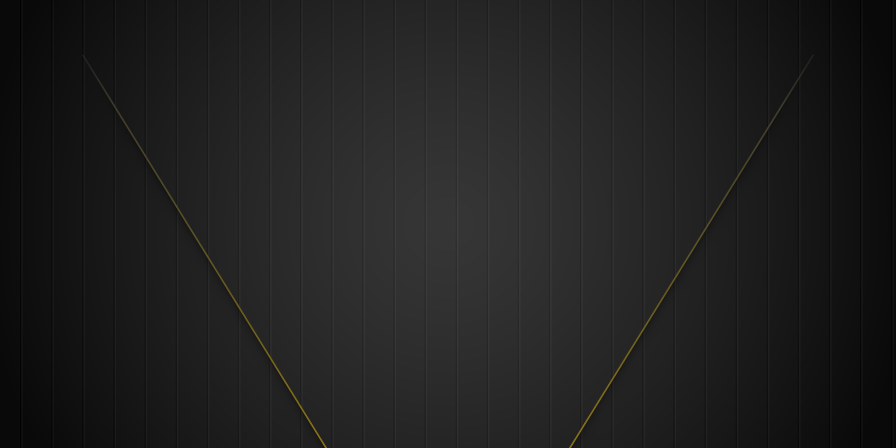
This background is drawn by a Shadertoy shader. Its source:

```glsl
const vec3 GLOW_COLOR = vec3(0.210, 0.210, 0.211);
const float GLOW_FALLOFF = 0.165;
const float GLOW_POWER = 1.3;
const float MIN_SHADE = 0.035;

const float PANEL_WIDTH = 0.069444;
const float PANEL_OFFSET = 0.0199;
const float SEAM_HALF_WIDTH = 0.0015;
const float SEAM_LIGHT = 0.032;
const float SEAM_DARK = 0.026;

const vec2 BEAM_TOP = vec2(0.815, 0.877);
const vec2 BEAM_BOTTOM = vec2(0.272, 0.0);
const float BEAM_HALF_WIDTH = 0.0019;
const vec3 BEAM_GOLD = vec3(0.52, 0.44, 0.09);
const vec3 BEAM_GRAY = vec3(0.20, 0.20, 0.18);
const float SHADOW_WIDTH = 0.011;
const float SHADOW_STRENGTH = 0.38;

// Antialiased coverage of a thin line at a given distance
float lineMask(float dist, float halfWidth, float pixel) {
    float coverage = min(1.0, 2.0 * halfWidth / pixel);
    float radius = max(halfWidth, 0.5 * pixel);
    return coverage * (1.0 - smoothstep(radius - 0.5 * pixel, radius + 0.5 * pixel, abs(dist)));
}

// Radial light falling off towards the edges
vec3 backdrop(vec2 p) {
    float falloff = GLOW_FALLOFF * pow(length(p - vec2(0.0, 0.5)), GLOW_POWER);
    return max(GLOW_COLOR - falloff, vec3(MIN_SHADE));
}

// Engraved panel seams: a dark groove with a lit right side
float seams(float x, float pixel) {
    float offset = mod(x - PANEL_OFFSET + 0.5 * PANEL_WIDTH, PANEL_WIDTH) - 0.5 * PANEL_WIDTH;
    float lit = lineMask(offset - SEAM_HALF_WIDTH, SEAM_HALF_WIDTH, pixel);
    float groove = lineMask(offset + SEAM_HALF_WIDTH, SEAM_HALF_WIDTH, pixel);
    return SEAM_LIGHT * lit - SEAM_DARK * groove;
}

// Mirrored diagonal beams with a soft shadow on the outer side
vec3 addBeams(vec3 color, vec2 p, float pixel) {
    vec2 q = vec2(abs(p.x), p.y);
    vec2 span = BEAM_TOP - BEAM_BOTTOM;
    vec2 direction = normalize(span);
    vec2 outward = vec2(direction.y, -direction.x);
    float along = dot(q - BEAM_BOTTOM, direction) / length(span);
    float side = dot(q - BEAM_BOTTOM, outward);

    float fade = 1.0 - smoothstep(0.75, 1.0, along);
    float shadow = smoothstep(-pixel, pixel, side) * exp(-max(side, 0.0) / SHADOW_WIDTH);
    color *= 1.0 - SHADOW_STRENGTH * shadow * fade;

    float tip = 1.0 - smoothstep(0.85, 1.01, along) * 0.6;
    tip *= 1.0 - smoothstep(1.0, 1.0 + pixel, along);
    vec3 beamColor = mix(BEAM_GOLD, BEAM_GRAY, clamp(along, 0.0, 1.0));
    return mix(color, beamColor, tip * lineMask(side, BEAM_HALF_WIDTH, pixel));
}

void mainImage(out vec4 fragColor, in vec2 fragCoord) {
    float pixel = 1.0 / iResolution.y;
    vec2 p = (fragCoord - vec2(0.5 * iResolution.x, 0.0)) * pixel;

    vec3 color = backdrop(p);
    color += seams(p.x, pixel);
    color = addBeams(color, p, pixel);

    fragColor = vec4(clamp(color, 0.0, 1.0), 1.0);
}
```
